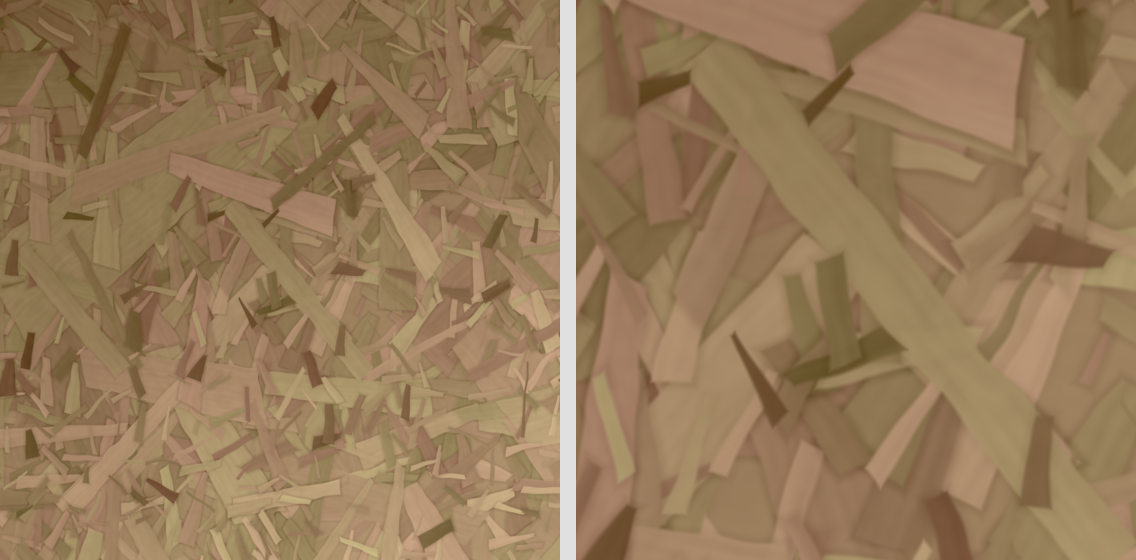
Left: the whole. Right: its middle third, enlarged.
This texture is drawn by a Shadertoy shader. Its source:

```glsl
// Pressed strand board: wooden flakes, slivers and splinters in tan tones.
// Layers of jittered, tapered strands are stacked over each other, each with
// grain and a contact shadow, then lit from the lower right corner.

#define DARK_WOOD vec3(0.38, 0.27, 0.12)
#define PALE_WOOD vec3(0.78, 0.67, 0.51)
#define PINK_TINT vec3(0.022, -0.016, 0.018)
#define EDGE_SOFTNESS 0.0018
#define SHADOW_WIDTH 0.007
#define SHADOW_DEPTH 0.15
#define GRAIN_DEPTH 0.09
#define ANGLE_SPREAD 2.1
#define EDGE_WOBBLE 0.005
#define LIGHT_SLOPE vec2(0.24, -0.40)

vec4 hash4(vec2 p) {
    vec4 q = fract(p.xyxy * vec4(0.1031, 0.1030, 0.0973, 0.1099));
    q += dot(q, q.wzxy + 33.33);
    return fract((q.xxyz + q.yzzw) * q.zywx);
}

float cornerSlope(vec2 cell, vec2 offset) {
    return dot(hash4(cell).xy * 2.0 - 1.0, offset);
}

float gradientNoise(vec2 p) {
    vec2 cell = floor(p), f = fract(p);
    vec2 u = f * f * f * (f * (f * 6.0 - 15.0) + 10.0);
    vec2 e = vec2(1.0, 0.0);
    float low = mix(cornerSlope(cell, f), cornerSlope(cell + e, f - e), u.x);
    float high = mix(cornerSlope(cell + e.yx, f - e.yx), cornerSlope(cell + 1.0, f - 1.0), u.x);
    return mix(low, high, u.y);
}

// Lays one layer of strands; surface holds tone (x) and pink tint (y).
void layStrands(inout vec2 surface, vec2 p, float cells, float slimness,
                float density, float bias, float contrast, float seed) {
    float soft = max(EDGE_SOFTNESS, 0.7 / iResolution.y);
    vec2 home = floor(p * cells);
    for (int j = -1; j <= 1; j++)
    for (int i = -1; i <= 1; i++) {
        vec2 id = home + vec2(i, j);
        vec4 place = hash4(id + seed * 17.0);
        vec4 form = hash4(id + seed * 17.0 + 71.5);
        if (place.w > density) continue;

        // Position and direction, mostly upright
        vec2 q = p - (id + 0.2 + 0.6 * place.xy) / cells;
        float angle = 1.57 + (place.z + form.x - 1.0) * ANGLE_SPREAD;
        float c = cos(angle), s = sin(angle);
        q = vec2(c * q.x + s * q.y, c * q.y - s * q.x);

        // Tapered blade with slanted ends
        float halfLength = mix(0.45, 1.05, form.y) / cells;
        float taper = 1.0 - 0.6 * form.w * clamp(q.x / halfLength, -1.0, 1.0);
        float halfWidth = halfLength * slimness * mix(0.5, 1.4, form.z) * taper;
        vec2 edge = abs(vec2(q.x + (form.x - 0.5) * q.y, q.y)) - vec2(halfLength, halfWidth);
        float dist = max(edge.x, edge.y);
        if (dist > SHADOW_WIDTH) continue;

        // Contact shadow, then the strand itself
        surface.x -= SHADOW_DEPTH * form.z * (1.0 - smoothstep(0.0, SHADOW_WIDTH, dist));
        float cover = 1.0 - smoothstep(-soft, soft, dist);
        if (cover <= 0.0) continue;
        float grain = gradientNoise(vec2(q.x * 13.0, q.y * 140.0) + id * 7.0);
        float bevel = 0.03 * clamp(q.y / halfWidth, -1.0, 1.0);
        float tone = bias + contrast * (place.w / density - 0.5) + GRAIN_DEPTH * grain + bevel;
        float tint = fract(form.w * 9.0) * 2.0 - 1.0;
        surface = mix(surface, vec2(tone, tint), 0.93 * cover);
    }
}

void mainImage(out vec4 fragColor, in vec2 fragCoord) {
    vec2 uv = fragCoord / iResolution.xy;
    vec2 p = fragCoord / iResolution.y;

    // Slightly ragged outlines
    vec2 rag = vec2(gradientNoise(p * 27.0), gradientNoise(p * 27.0 + 40.0));
    vec2 w = p + EDGE_WOBBLE * rag + 3.0;

    // Clutter below, broad flakes between, loose splinters on top
    vec2 surface = vec2(0.0);
    layStrands(surface, w, 9.0, 0.25, 1.0, 0.01, 0.45, 1.0);
    layStrands(surface, w, 14.0, 0.20, 0.9, 0.02, 0.50, 2.0);
    layStrands(surface, w, 4.0, 0.30, 0.7, 0.01, 0.26, 3.0);
    layStrands(surface, w, 6.0, 0.16, 0.7, 0.03, 0.36, 4.0);
    layStrands(surface, w, 18.0, 0.17, 0.5, 0.03, 0.50, 5.0);
    layStrands(surface, w, 3.5, 0.26, 0.35, 0.02, 0.22, 6.0);
    layStrands(surface, w, 7.0, 0.11, 0.45, 0.05, 0.36, 7.0);
    layStrands(surface, w, 26.0, 0.15, 0.32, 0.02, 0.55, 8.0);
    layStrands(surface, w, 5.0, 0.12, 0.15, 0.16, 0.20, 9.0);

    // Bark slivers and specks
    layStrands(surface, w, 8.0, 0.06, 0.05, -0.25, 0.20, 10.0);
    layStrands(surface, w, 30.0, 0.28, 0.05, -0.38, 0.30, 11.0);

    // Uneven light, stronger contrast where it is bright
    float light = 0.5 + dot(LIGHT_SLOPE, uv - 0.5) + 0.10 * gradientNoise(p * 3.5 + 9.0);
    float mottle = 0.04 * gradientNoise(p * 75.0) + 0.04 * gradientNoise(p * 22.0 + 5.0);
    float tone = clamp(light + surface.x * mix(0.75, 1.2, light) + mottle + 0.02, -0.2, 1.12);

    vec3 ramp = vec3(tone, tone, pow(max(tone, 0.0), 0.82));
    vec3 color = DARK_WOOD + (PALE_WOOD - DARK_WOOD) * ramp + PINK_TINT * surface.y;
    fragColor = vec4(clamp(color, 0.0, 1.0), 1.0);
}
```
